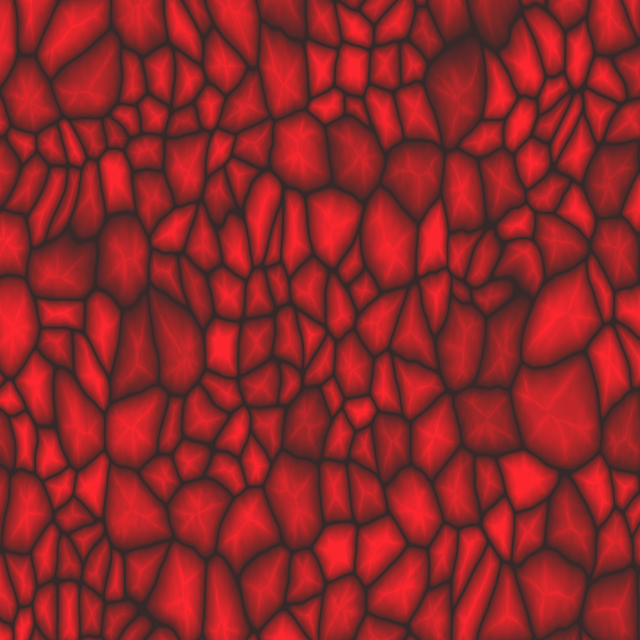
Reproduce this texture procedurally as a three.js fragment shader.

```glsl
// Tightly packed, faceted red stones with dark gaps and glowing ridges.
varying vec2 vUv;

const vec2 GRID = vec2(12.0, 7.6);
const float SPLIT_CHANCE = 0.46;
const vec3 GAP_COLOR = vec3(0.14, 0.16, 0.16);
const vec3 STONE_COLOR = vec3(0.56, 0.15, 0.15);
const vec3 RIDGE_COLOR = vec3(0.99, 0.15, 0.18);

vec2 hash2(vec2 p) {
  vec3 q = fract(p.xyx * vec3(0.1031, 0.1030, 0.0973));
  q += dot(q, q.yzx + 33.33);
  return fract((q.xx + q.yz) * q.zy);
}

float noise(vec2 p) {
  vec2 cell = floor(p);
  vec2 f = fract(p);
  f = f * f * (3.0 - 2.0 * f);
  float low = mix(hash2(cell).x, hash2(cell + vec2(1.0, 0.0)).x, f.x);
  float high = mix(hash2(cell + vec2(0.0, 1.0)).x, hash2(cell + 1.0).x, f.x);
  return mix(low, high, f.y);
}

float fbm(vec2 p) {
  float sum = 0.0;
  float gain = 0.5;
  for (int i = 0; i < 3; i++) {
    sum += gain * noise(p);
    p = p * 2.03 + 17.0;
    gain *= 0.5;
  }
  return sum;
}

vec2 warp(vec2 p, float scale, float amount) {
  vec2 q = p * scale;
  return p + amount * (vec2(noise(q + 31.0), noise(q + 77.0)) - 0.5);
}

// A grid cell holds one large stone or four small ones:
// xy is the centre, z the weight that enlarges it, w its typical inradius.
vec4 stone(vec2 cell, float index) {
  vec2 r = hash2(cell * 7.0 + index * 19.0 + 53.0);
  if (hash2(cell + 91.0).x < SPLIT_CHANCE) {
    vec2 corner = vec2(mod(index, 2.0), floor(index * 0.5));
    vec2 centre = cell + 0.5 * (corner + 0.5 + 0.85 * (r - 0.5));
    return vec4(centre, 0.03 * r.x, 0.22);
  }
  if (index > 0.5) return vec4(1000.0, 1000.0, 0.0, 1.0);
  return vec4(cell + 0.5 + 0.65 * (r - 0.5), 0.05 + 0.1 * r.y, 0.40);
}

float powerDistance(vec2 p, vec4 s) {
  vec2 d = p - s.xy;
  return dot(d, d) - s.z;
}

vec4 owningStone(vec2 p) {
  vec4 best = vec4(0.0);
  float bestPower = 1000.0;
  for (int y = -1; y <= 1; y++)
  for (int x = -1; x <= 1; x++)
  for (int k = 0; k < 4; k++) {
    vec4 s = stone(floor(p) + vec2(float(x), float(y)), float(k));
    float power = powerDistance(p, s);
    if (power < bestPower) {
      bestPower = power;
      best = s;
    }
  }
  return best;
}

// x: distance to the nearest side, y: to the second, z: with rounded corners
vec3 sideDistances(vec2 p, vec4 own) {
  const float SHARPNESS = 30.0;
  float ownPower = powerDistance(p, own);
  vec2 nearest = vec2(10.0);
  float sum = 0.0001;
  for (int y = -2; y <= 2; y++)
  for (int x = -2; x <= 2; x++)
  for (int k = 0; k < 4; k++) {
    vec4 s = stone(floor(p) + vec2(float(x), float(y)), float(k));
    float gap = length(s.xy - own.xy);
    if (gap > 0.001) {
      float d = (powerDistance(p, s) - ownPower) / (2.0 * gap);
      nearest = vec2(min(nearest.x, d), min(nearest.y, max(nearest.x, d)));
      sum += exp(-SHARPNESS * d);
    }
  }
  return vec3(nearest, -log(sum) / SHARPNESS);
}

vec3 stoneRamp(float tone) {
  vec3 lower = mix(GAP_COLOR, STONE_COLOR, clamp(tone * 2.0, 0.0, 1.0));
  return mix(lower, RIDGE_COLOR, clamp(tone * 2.0 - 1.0, 0.0, 1.0));
}

void main() {
  vec2 p = warp(vUv * GRID + 20.0, 0.9, 0.55);
  p = warp(p, 5.0, 0.05);
  vec4 own = owningStone(p);
  vec3 side = sideDistances(p, own);

  // Sloping facets, brighter on some stones
  float height = clamp(side.z / own.w, 0.0, 1.0);
  float brightness = mix(0.72, 1.16, hash2(own.xy * 37.0).x);
  float tone = 0.07 + 0.84 * brightness * pow(height, 0.6);

  // Thin light along the ridges where facets meet
  float ridge = exp(-(side.y - side.x) / 0.035);
  tone += 0.15 * ridge * smoothstep(0.05, 0.5, height);

  // Fine grain, fading into the gaps
  tone += 0.16 * (fbm(p * vec2(13.0, 9.0)) - 0.44) * smoothstep(0.0, 0.3, height);
  tone = mix(0.1, tone, smoothstep(0.0, 0.03, side.x));

  gl_FragColor = vec4(stoneRamp(tone), 1.0);
}
```
